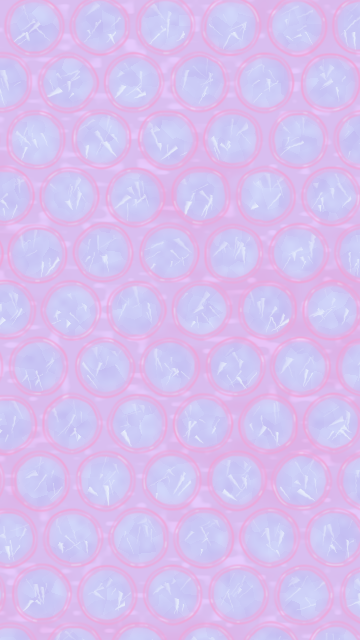
Write a Shadertoy shader that draws this texture.

```glsl
// Pink bubble wrap: staggered rows of crinkled, pale blue bubbles with rosy rims.
#define COLUMNS 5.5
#define ROW_STEP 0.869
#define FIRST_CENTRE vec2(0.535, 0.395)
#define ROW_DRIFT 0.010
#define RIM_RADIUS 0.445
#define FACE_RADIUS 0.392
#define RIM_WIDTH 0.018
#define GLINTS 8
#define FACET_SCALE 4.5

const vec3 LILAC = vec3(0.85, 0.745, 0.94);
const vec3 ORCHID = vec3(0.87, 0.69, 0.90);
const vec3 ROSE = vec3(0.94, 0.65, 0.85);
const vec3 PERIWINKLE = vec3(0.77, 0.745, 0.95);
const vec3 ICE = vec3(0.82, 0.84, 0.98);
const vec3 SHINE = vec3(0.94, 0.97, 0.99);

float hash(vec2 p) {
    return fract(sin(dot(p, vec2(127.1, 311.7))) * 43758.5453);
}

vec2 hash2(vec2 p) {
    return vec2(hash(p), hash(p + 37.7));
}

float noise(vec2 p) {
    vec2 i = floor(p), f = fract(p);
    f = f * f * (3.0 - 2.0 * f);
    return mix(mix(hash(i), hash(i + vec2(1, 0)), f.x),
               mix(hash(i + vec2(0, 1)), hash(i + vec2(1, 1)), f.x), f.y);
}

mat2 rotate(float a) {
    return mat2(cos(a), -sin(a), sin(a), cos(a));
}

// Offset from the nearest bubble centre; id receives its column and row.
vec2 nearestBubble(vec2 p, out vec2 id) {
    float middleRow = round((p.y - FIRST_CENTRE.y) / ROW_STEP);
    vec2 best = vec2(9.0);
    for (int j = -1; j <= 1; j++) {
        float row = middleRow + float(j);
        float startX = FIRST_CENTRE.x + ROW_DRIFT * row + 0.5 * mod(row, 2.0);
        vec2 cell = vec2(round(p.x - startX), row);
        vec2 centre = vec2(startX + cell.x, FIRST_CENTRE.y + row * ROW_STEP);
        vec2 d = p - centre - 0.02 * (hash2(cell) - 0.5);
        if (dot(d, d) < dot(best, best)) { best = d; id = cell; }
    }
    return best;
}

// Brightness of flat creased planes, each sloping its own way.
float facets(vec2 p) {
    vec2 cell = floor(p);
    float near = 9.0, shade = 0.0;
    for (int k = 0; k < 9; k++) {
        vec2 c = cell + vec2(k % 3 - 1, k / 3 - 1);
        vec2 d = p - c - hash2(c);
        if (dot(d, d) < near) {
            near = dot(d, d);
            shade = hash(c + 5.3) + dot(d, hash2(c + 9.1) - 0.5);
        }
    }
    return shade;
}

// Wedges of reflected light: one crisp fold, fading across to the other side.
float glints(vec2 d, vec2 id, float pixel) {
    float light = 0.0;
    for (int i = 0; i < GLINTS; i++) {
        vec2 seed = id * 3.17 + float(i) * 7.31;
        vec2 h = hash2(seed), s = hash2(seed + 11.9);
        vec2 q = rotate(0.7 + 2.2 * s.x) * (d - 0.5 * (h - 0.5));
        float reach = mix(0.05, 0.18, s.y);
        float t = (q.x + (h.x - 0.5) * q.y) / reach;
        float width = mix(0.012, 0.10, pow(hash(seed + 4.7), 2.2)) * 0.5 * (1.0 - t);
        float ragged = 0.018 * (noise(q * 28.0 + seed) - 0.5);
        float y = q.y + ragged;
        float side = smoothstep(-pixel, pixel, y) * smoothstep(pixel, -pixel, y - width);
        float ends = smoothstep(-1.0, -0.9, t) * smoothstep(1.0, 0.8, t);
        float fade = mix(1.0, 0.35, clamp(y / max(width, 0.01), 0.0, 1.0));
        light = max(light, side * ends * fade * mix(0.35, 1.0, h.y));
    }
    return light;
}

float ring(float r, float radius, float width, float pixel) {
    return smoothstep(width + pixel, 0.0, abs(r - radius));
}

void mainImage(out vec4 fragColor, in vec2 fragCoord) {
    float pixel = COLUMNS / iResolution.x;
    vec2 p = vec2(fragCoord.x, iResolution.y - fragCoord.y) * pixel;
    vec2 id;
    vec2 d = nearestBubble(p, id);
    float r = length(d) + 0.03 * (noise(d * 4.0 + id * 5.0) - 0.5);
    vec2 dir = d / max(length(d), 0.001);

    // Film between the bubbles, with broad tint and soft sheen
    float tint = 0.6 * noise(p * 0.7 + 3.0) + 0.4 * noise(p * vec2(3.0, 5.0));
    vec3 color = mix(LILAC, ORCHID, 0.85 * smoothstep(0.4, 0.85, tint));
    color += 0.05 * smoothstep(0.55, 0.95, noise(p * vec2(6.0, 11.0)));

    // Crinkled bubble face
    float plane = facets(rotate(6.28 * hash(id)) * d * FACET_SCALE + id * 13.0);
    float cloud = noise(d * 8.0 + id * 9.0);
    float broad = noise(d * 3.0 + id * 6.0);
    vec3 face = mix(PERIWINKLE, ICE, clamp(0.4 * plane + 0.5 * cloud + 0.5 * broad - 0.2, 0.0, 1.0));
    face = mix(face, LILAC, 0.45 * smoothstep(0.22, 0.4, r));
    face = mix(face, SHINE, 0.95 * glints(d, id, pixel));
    float inside = smoothstep(FACE_RADIUS + 0.03, FACE_RADIUS - 0.03, r + 0.03 * (cloud - 0.5));
    color = mix(color, face, inside);

    // Double rosy rim, fading in and out around the bubble
    float uneven = noise(dir * 1.8 + id * 4.0);
    float broken = noise(dir * 4.0 + id * 7.0);
    float rim = ring(r, RIM_RADIUS, RIM_WIDTH, pixel) * mix(0.25, 0.9, uneven);
    float lip = ring(r, FACE_RADIUS + 0.02 * (broken - 0.5), RIM_WIDTH, pixel) * mix(0.75, 0.1, uneven);
    color = mix(color, ROSE, 0.1 * ring(r, 0.425, 0.06, pixel));
    color = mix(color, ROSE, max(rim, lip));
    color = mix(color, SHINE, 0.3 * ring(r, 0.42, 0.014, pixel) * smoothstep(0.65, 0.95, broken));

    fragColor = vec4(color, 1.0);
}
```
